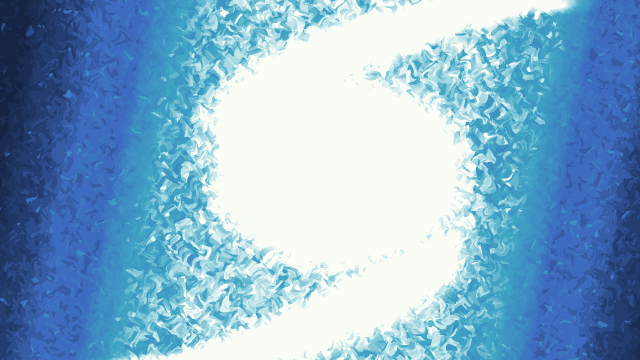
Reproduce this background procedurally as a Shadertoy shader.

```glsl
// A white two-armed swirl of shattered shards fading through teal to navy sides.
#define CENTER vec2(0.05, 0.0)
#define SLANT 0.2
#define CORE_RADII vec2(0.33, 0.25)
#define SHARD_SCALE 58.0
#define CHIP_SCALE 97.0
#define CALM_NOISE 0.75
#define SHATTER_NOISE 2.9
#define TONE_STEPS 3.0

const vec3 PALETTE[7] = vec3[7](
    vec3(0.08, 0.14, 0.26),   // deep navy
    vec3(0.14, 0.24, 0.44),   // navy
    vec3(0.24, 0.42, 0.75),   // blue
    vec3(0.24, 0.55, 0.76),   // azure
    vec3(0.25, 0.65, 0.77),   // teal
    vec3(0.65, 0.85, 0.89),   // pale cyan
    vec3(0.98, 0.99, 0.965)); // white

float fall(float nearEdge, float farEdge, float x) {
    return 1.0 - smoothstep(nearEdge, farEdge, x);
}

vec3 hash3(vec2 p) {
    vec3 q = fract(p.xyx * vec3(0.1031, 0.1030, 0.0973));
    q += dot(q, q.yxz + 33.33);
    return fract((q.xxy + q.yzz) * q.zyx);
}

// Random value of the nearest cell: flat, angular shards
float shardValue(vec2 p) {
    vec2 cell = floor(p);
    float nearest = 9.0, value = 0.0;
    for (int j = -1; j <= 1; j++)
    for (int i = -1; i <= 1; i++) {
        vec2 id = cell + vec2(i, j);
        vec3 h = hash3(id + 200.0);
        vec2 d = id + h.xy - p;
        float dist = dot(d, d);
        if (dist < nearest) { nearest = dist; value = h.z; }
    }
    return value;
}

// Layered sines bend the shards into curls
vec2 curl(vec2 p) {
    p += 0.007 * sin(p.yx * 83.0 + 3.0 * sin(p * 29.0));
    return p + 0.003 * sin(p.yx * 211.0 + 2.0 * sin(p * 67.0 + 1.0));
}

// Arm leaving the core on its left and sweeping to the upper right
float arm(vec2 p) {
    float reach = 0.68 - p.x;
    float curve = 0.5 - 0.33 * reach * reach;
    float width = mix(0.07, 0.022, smoothstep(-0.1, 0.6, p.x));
    float ends = smoothstep(-0.45, -0.25, p.x) * fall(0.58, 0.74, p.x);
    return ends * fall(0.4, 2.0, abs(p.y - curve) / width);
}

vec3 shade(vec2 p) {
    // Slanted side bands, dark to bright
    float d = abs(p.x - SLANT * p.y);
    float tone = fall(0.86, 0.98, d) + fall(0.72, 0.86, d)
               + fall(0.58, 0.64, d) + fall(0.51, 0.58, d)
               + 0.9 * fall(0.3, 0.5, d);

    // Core and its two arms
    float core = fall(0.8, 1.25, length((p - vec2(0.0, 0.02)) / CORE_RADII));
    float arms = max(arm(p), 0.9 * arm(-p - vec2(0.0, 0.03)));
    tone += 3.0 * max(core, arms);

    // Shards: calm at the sides, shattered around the core
    vec2 q = curl(p);
    float shard = shardValue(q * SHARD_SCALE);
    float chip = shardValue(q * CHIP_SCALE + 17.0);
    float grain = 0.6 * shard + 0.4 * chip - 0.5;
    tone += grain * mix(CALM_NOISE, SHATTER_NOISE, fall(0.43, 0.57, d));
    tone += 0.8 * step(0.98, chip);

    // Posterized palette lookup
    tone = clamp(floor(tone * TONE_STEPS + 0.5) / TONE_STEPS, 0.0, 5.999);
    int i = int(tone);
    return mix(PALETTE[i], PALETTE[i + 1], fract(tone));
}

void mainImage(out vec4 fragColor, in vec2 fragCoord) {
    // Four samples per pixel smooth the shard edges
    vec3 color = vec3(0.0);
    for (int s = 0; s < 4; s++) {
        vec2 offset = vec2(s % 2, s / 2) * 0.5 - 0.25;
        vec2 p = (fragCoord + offset - 0.5 * iResolution.xy) / iResolution.y;
        color += shade(p - CENTER);
    }
    fragColor = vec4(color * 0.25, 1.0);
}
```
